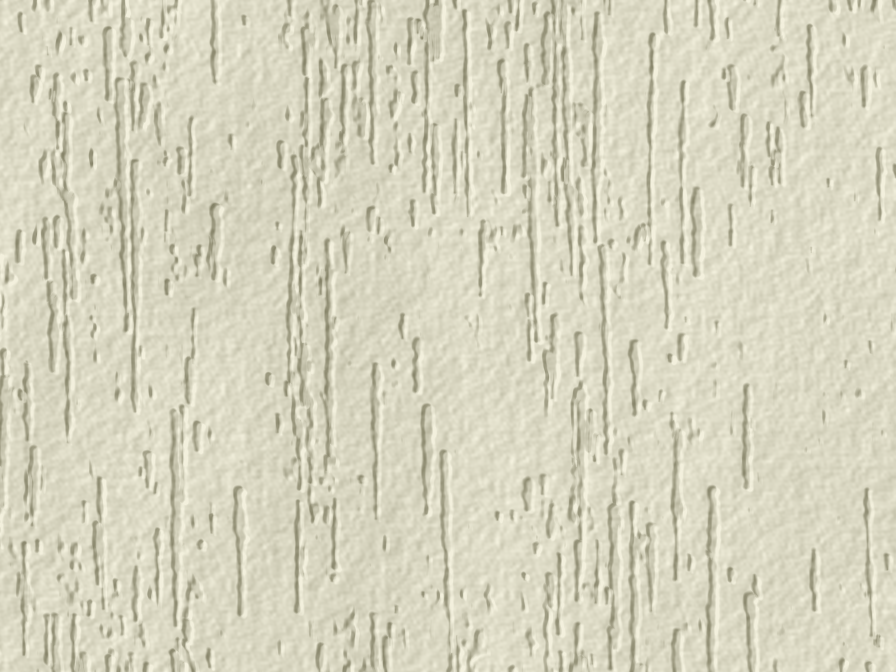
This texture is drawn by a Shadertoy shader. Its source:

```glsl
// Cream scratched render: long vertical grooves, short nicks and torn crumbs.
// Three jittered grids of ragged capsules plus stretched noise form a depth map;
// its difference along the light gives shaded near walls and bright far rims.

#define PLASTER vec3(0.858, 0.848, 0.766)
#define TONE_TINT vec3(1.0, 1.0, 1.07)
#define TO_LIGHT vec2(-0.0056, 0.0036)
#define SHADOW 0.205
#define RIM_LIGHT 0.085
#define FLOOR_SHADE 0.055
#define GRAIN 0.165
#define WANDER 0.010
#define RAGGED 0.0056
#define EDGE 0.0025
#define UNEVEN 0.034

float hash(vec2 p) {
    return fract(sin(dot(p, vec2(127.1, 311.7))) * 43758.5453);
}

float noise(vec2 p) {
    vec2 i = floor(p), f = fract(p);
    f = f * f * (3.0 - 2.0 * f);
    float low = mix(hash(i), hash(i + vec2(1, 0)), f.x);
    float high = mix(hash(i + vec2(0, 1)), hash(i + vec2(1, 1)), f.x);
    return mix(low, high, f.y);
}

// Tall bands in which the scratches gather, 0 to 1
float crowding(vec2 p) {
    return smoothstep(0.2, 0.8, noise(p * vec2(11.0, 2.4) + 31.0));
}

// Signed distance to the nearest groove of one jittered grid
float grooveLayer(vec2 p, vec2 cell, vec2 halfLength, vec2 halfWidth,
                  float share, float seed) {
    float nearest = 1.0;
    float column = floor(p.x / cell.x);
    for (int i = -1; i <= 1; i++) {
        float col = column + float(i);
        float shift = hash(vec2(col, seed));
        float row = floor(p.y / cell.y + shift);
        for (int j = -1; j <= 1; j++) {
            vec2 id = vec2(col, row + float(j));
            vec2 key = id + seed * 17.3;
            vec2 jitter = vec2(hash(key), hash(key + 5.1));
            vec2 center = (id + jitter - vec2(0.0, shift)) * cell;
            if (hash(key + 9.7) > share * (0.4 + 1.2 * crowding(center))) continue;

            float size = hash(key + 13.9);
            float len = mix(halfLength.x, halfLength.y, size * sqrt(size));
            float width = mix(halfWidth.x, halfWidth.y, hash(key + 21.3));
            vec2 d = p - center;
            d.x += d.y * (hash(key + 27.7) - 0.5) * 0.05;
            width *= mix(0.6, 1.0, smoothstep(-len, len * 0.3, d.y));
            float beyond = max(abs(d.y) - len, 0.0);
            nearest = min(nearest, length(vec2(d.x, beyond)) - width);
        }
    }
    return nearest;
}

// Groove depth: 0 on the surface, 1 on the groove floor
float depth(vec2 p) {
    vec2 q = p;
    q.x += (noise(p * vec2(8.0, 4.0)) - 0.5) * WANDER;
    q.x += (noise(p * vec2(30.0, 60.0)) - 0.5) * WANDER * 0.2;
    float d = grooveLayer(q, vec2(0.049, 0.42), vec2(0.05, 0.21),
                          vec2(0.0032, 0.0070), 0.86, 1.0);
    d = min(d, grooveLayer(q, vec2(0.042, 0.15), vec2(0.014, 0.07),
                           vec2(0.0030, 0.0068), 0.50, 2.0));
    d = min(d, grooveLayer(q, vec2(0.030, 0.050), vec2(0.003, 0.018),
                           vec2(0.0020, 0.0046), 0.15, 3.0));

    // Torn crumbs inside the crowded bands
    float torn = noise(q * vec2(80.0, 17.0) + 53.0) * 0.7
               + noise(q * vec2(150.0, 70.0) + 71.0) * 0.3;
    d = min(d, (0.90 - 0.17 * crowding(p) - torn) * 0.03);

    // Ragged outlines
    d += (noise(p * vec2(140.0, 95.0) + 7.0) - 0.48) * RAGGED * 0.7;
    d += (noise(p * vec2(55.0, 32.0) + 19.0) - 0.5) * RAGGED * 0.8;
    float edge = max(EDGE, 0.7 / iResolution.y);
    return 1.0 - smoothstep(-edge, edge, d);
}

// Sandy bumps of the plaster skin
float grain(vec2 p) {
    return 0.30 * noise(p * vec2(36.0, 30.0) + 23.0)
         + 0.45 * noise(p * vec2(72.0, 58.0))
         + 0.40 * noise(p * vec2(130.0, 108.0) + 3.7)
         + 0.24 * noise(p * 210.0 + 11.3);
}

void mainImage(out vec4 fragColor, in vec2 fragCoord) {
    vec2 p = fragCoord / iResolution.y;

    // Grooves: shaded near wall, lit far rim
    float here = depth(p);
    float slope = here - depth(p + TO_LIGHT);
    float tone = -SHADOW * max(slope, 0.0) + RIM_LIGHT * max(-slope, 0.0);
    tone -= FLOOR_SHADE * here;

    // Grain relief and broad unevenness
    tone += GRAIN * (grain(p) - grain(p + TO_LIGHT));
    tone += UNEVEN * (noise(p * vec2(4.0, 3.0) + 43.0) - 0.5);
    tone += UNEVEN * 0.6 * (noise(p * vec2(17.0, 9.0) + 61.0) - 0.5);

    tone = clamp(tone, -0.34, 0.095);
    fragColor = vec4(PLASTER + tone * TONE_TINT, 1.0);
}
```
